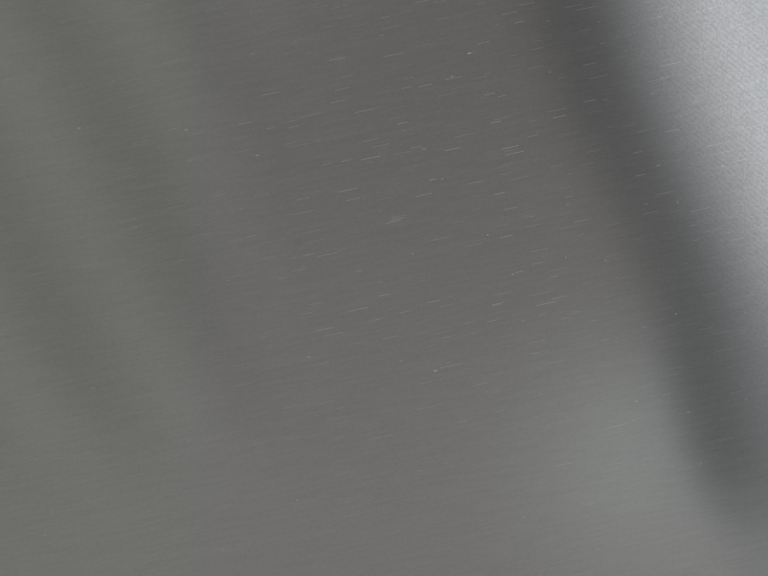
A Shadertoy shader for this texture:

```glsl
// Dark grey satin cloth with soft folds, a bright sheen at the right and fine slanted flecks.
#define CLOTH vec3(0.408, 0.403, 0.398)
#define SHEEN_TINT vec3(0.98, 1.0, 1.02)
#define SHEEN_GAIN 0.30
#define SHADOW_DEPTH 0.062
#define FOLD_DEPTH 0.014
#define BULGE_GAIN 0.085
#define FLECK_GAIN 0.095
#define FLECK_ANGLE 0.21
#define GRAIN_SIZE 0.0030
#define GRAIN_GAIN 0.013

float hash(vec2 p) {
    vec3 q = fract(vec3(p.xyx) * vec3(0.1031, 0.1030, 0.0973));
    q += dot(q, q.yzx + 33.33);
    return fract((q.x + q.y) * q.z);
}

mat2 rotation(float a) {
    return mat2(cos(a), -sin(a), sin(a), cos(a));
}

float bell(float x) {
    return exp(-x * x);
}

// Smooth random field, used for grain and threads
float valueNoise(vec2 p) {
    vec2 i = floor(p), f = fract(p);
    f = f * f * (3.0 - 2.0 * f);
    return mix(mix(hash(i), hash(i + vec2(1, 0)), f.x),
               mix(hash(i + vec2(0, 1)), hash(i + vec2(1, 1)), f.x), f.y);
}

// One dash at a random place inside each cell; some cells stay empty
float dashes(vec2 p, vec2 cell, float halfLength, float halfWidth, float share, float seed) {
    vec2 id = floor(p / cell) + seed;
    if (hash(id + 71.0) > share) return 0.0;
    float reach = halfLength * mix(0.2, 1.0, hash(id + 13.0));
    vec2 room = max(0.5 * cell - vec2(reach, halfWidth) - 0.002, 0.0);
    vec2 shift = vec2(hash(id), hash(id + 37.0)) * 2.0 - 1.0;
    vec2 q = (fract(p / cell) - 0.5) * cell - shift * room;
    float dist = length(vec2(max(abs(q.x) - reach, 0.0), q.y));
    float blur = max(0.0012, 0.7 / iResolution.y);
    float strength = hash(id + 53.0);
    return (1.0 - smoothstep(halfWidth - blur, halfWidth + blur, dist)) * mix(0.2, 1.0, strength * strength);
}

// Layered sines for wide, uneven light
float softClouds(vec2 p) {
    float sum = 0.0, gain = 0.5;
    for (int i = 0; i < 4; i++) {
        p = rotation(1.1) * p * 1.6 + 0.9;
        sum += gain * sin(p.x + 0.8 * sin(p.y));
        gain *= 0.6;
    }
    return sum;
}

void mainImage(out vec4 fragColor, in vec2 fragCoord) {
    vec2 p = fragCoord / iResolution.y;
    p.x *= 4.0 * iResolution.y / (3.0 * iResolution.x);
    vec2 thread = rotation(FLECK_ANGLE) * p;

    // Broad light: dim at the upper middle, lighter to the lower left
    float light = 0.012 - 0.034 * bell(length((p - vec2(0.80, 0.98)) / vec2(0.50, 0.42)));
    light += 0.014 * smoothstep(0.5, 0.0, p.y);
    light += 0.007 * softClouds(p * 2.6);

    // Slanted folds at the left
    float fold = p.x - 0.156 - 0.6 * (0.826 - p.y);
    float foldMask = smoothstep(0.62, 0.25, p.x) * smoothstep(0.08, 0.35, p.y);
    light -= FOLD_DEPTH * foldMask * cos(23.0 * fold + 0.5 * sin(5.0 * p.y));

    // Dark valley, bulge at its foot and sheen beyond it
    float ridge = p.x - 0.99 - 0.345 * (1.0 - p.y) + 0.012 * sin(9.0 * p.y);
    light -= SHADOW_DEPTH * bell(ridge / 0.085) * smoothstep(0.02, 0.25, p.y);
    float bulge = bell(length(rotation(-0.45) * (p - vec2(1.11, 0.22)) / vec2(0.20, 0.23)));
    light += BULGE_GAIN * bulge * (1.0 - smoothstep(-0.10, 0.01, ridge));
    light += 0.035 * bell(length((p - vec2(1.27, 0.0)) / vec2(0.22, 0.12)));
    float sheen = smoothstep(0.03, 0.29, ridge) * smoothstep(0.12, 0.62, p.y);
    light += SHEEN_GAIN * sheen;

    // Weave: fine grain, long threads, and a twill seen in the sheen
    float grain = valueNoise(p / GRAIN_SIZE) - 0.5;
    float yarn = valueNoise(thread / vec2(0.045, 0.0035)) - 0.5;
    light += grain * GRAIN_GAIN * (1.0 + 4.0 * sheen) + yarn * 0.012;
    light += 0.012 * sheen * sin(dot(p, vec2(480.0, 620.0)));

    // Flecks: short slanted dashes, densest at the centre and upper right
    float density = bell(length((p - vec2(0.86, 0.74)) / vec2(0.52, 0.48)));
    float flecks = 0.0;
    for (int i = 0; i < 4; i++) {
        float k = float(i);
        vec2 cell = vec2(0.075, 0.021) * (1.0 + 0.23 * k);
        flecks += dashes(thread + 0.137 * k, cell, 0.018, 0.0007, 0.42, 19.0 * k);
    }
    float specks = dashes(thread, vec2(0.085, 0.07), 0.002, 0.0014, 0.28, 205.0);
    light += FLECK_GAIN * (flecks * (0.08 + 0.92 * density) + specks * (0.5 + density));

    // Tint: greenish at the left, neutral in the middle, cool in the sheen
    vec3 color = CLOTH + light;
    color += vec3(-0.004, 0.006, -0.004) * smoothstep(0.6, 0.0, p.x);
    color += vec3(-0.008, 0.006, 0.004) * bulge;
    color *= mix(vec3(1.0), SHEEN_TINT, smoothstep(-0.15, 0.1, ridge));
    fragColor = vec4(color, 1.0);
}
```
